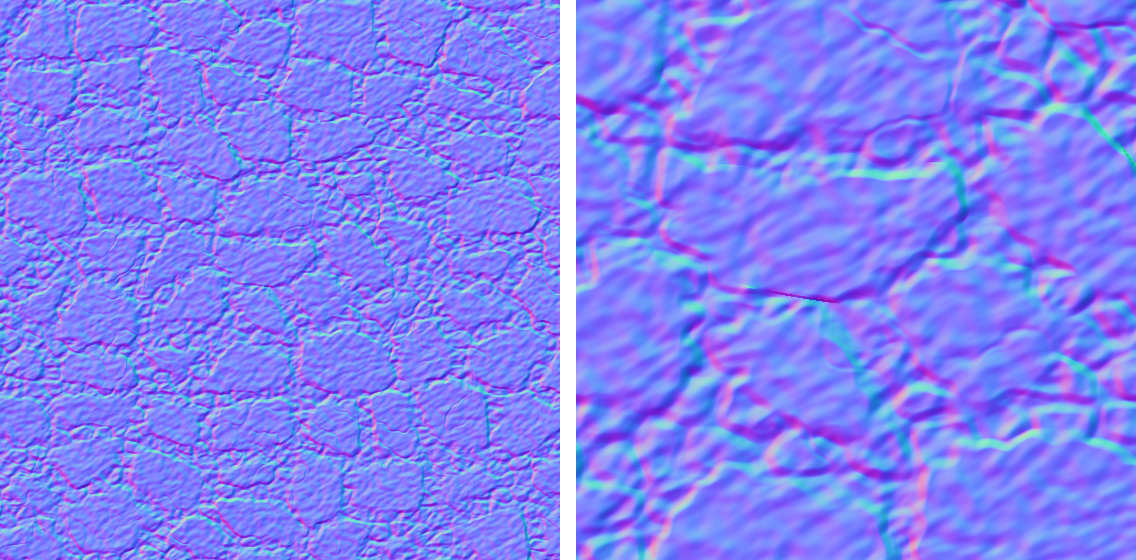
Left, the full canvas; right, a detail of the centre.
A three.js fragment shader for this texture map:

```glsl
// Tangent-space normal map of worn cobblestones set in rubble.
// A height field blends chipped Voronoi stones over small pebbles, adds short
// slanted grain, and its slope is encoded as a colour (red is flipped).

#define STONE_GRID   vec2(7.6, 10.0)   // stones across and up
#define PEBBLE_GRID  vec2(29.0, 36.0)  // rubble pieces across and up
#define STONE_HEIGHT 0.0050
#define PEBBLE_HEIGHT 0.0026
#define BEVEL        0.0075            // width of the stone edge
#define MAX_GAP      0.026             // widest rubble margin around a stone
#define GRAIN_ANGLE  0.52              // slant of the chisel marks, radians
#define GRAIN_SLOPE  0.25
#define RUBBLE_GRAIN 1.75              // grain strength between the stones
#define SCAR_DEPTH   0.0012
#define SLOPE_STEP   0.0015            // sampling distance for the slope

varying vec2 vUv;

vec2 hash2(vec2 c) {
  vec3 q = fract(c.xyx * vec3(0.1031, 0.1030, 0.0973));
  q += dot(q, q.yzx + 33.33);
  return fract((q.xx + q.yz) * q.zy);
}

float cornerGradient(vec2 cell, vec2 offset) {
  float a = 6.2832 * hash2(cell).x;
  return dot(vec2(cos(a), sin(a)), offset);
}

// Gradient noise, about -0.7 to 0.7
float noise(vec2 p) {
  vec2 i = floor(p), f = p - i;
  vec2 u = f * f * f * (f * (f * 6.0 - 15.0) + 10.0);
  vec2 e = vec2(1.0, 0.0);
  return mix(
    mix(cornerGradient(i, f), cornerGradient(i + e, f - e), u.x),
    mix(cornerGradient(i + e.yx, f - e.yx), cornerGradient(i + e.xx, f - e.xx), u.x),
    u.y);
}

vec2 seedPoint(vec2 cell) {
  return 0.1 + 0.8 * hash2(cell + 7.0);
}

// x: distance to the rounded cell border in canvas units
// yz: offset from the cell seed, w: random value of the cell
vec4 stoneCells(vec2 p, vec2 grid, float sharpness) {
  vec2 g = p * grid, base = floor(g), f = g - base;
  vec2 nearCell = vec2(0.0), nearSeed = vec2(0.0);
  float best = 1e3;
  for (int j = -1; j <= 1; j++)
    for (int i = -1; i <= 1; i++) {
      vec2 c = vec2(float(i), float(j));
      vec2 r = c + seedPoint(base + c) - f;
      float d = dot(r, r);
      if (d < best) { best = d; nearCell = c; nearSeed = r; }
    }
  // A soft minimum over all neighbour borders rounds the corners
  float sum = 1e-9;
  for (int j = -2; j <= 2; j++)
    for (int i = -2; i <= 2; i++) {
      vec2 c = nearCell + vec2(float(i), float(j));
      vec2 r = c + seedPoint(base + c) - f;
      vec2 across = r - nearSeed;
      if (dot(across, across) > 1e-4) {
        vec2 n = normalize(across);
        float d = dot(0.5 * (r + nearSeed), n) / length(n * grid);
        sum += exp(-sharpness * d);
      }
    }
  return vec4(-log(sum) / sharpness, -nearSeed / grid, hash2(base + nearCell + 31.0).x);
}

// Short slanted streaks and crumbs; dividing by the frequency keeps each slope
float grain(vec2 p) {
  float c = cos(GRAIN_ANGLE), s = sin(GRAIN_ANGLE);
  vec2 q = vec2(c * p.x + s * p.y, c * p.y - s * p.x);
  q += 0.008 * vec2(noise(p * 21.0), noise(p * 17.0 + 6.0));
  return 0.15 * noise(q * vec2(20.0, 32.0)) / 32.0
       + 0.60 * noise(q * vec2(40.0, 68.0) + 5.0) / 68.0
       + 0.75 * noise(q * vec2(76.0, 118.0) + 9.0) / 118.0
       + 0.40 * noise(p * 74.0 + 13.0) / 74.0;
}

float height(vec2 p) {
  vec2 bent = p + 0.03 * vec2(noise(p * 4.0 + 3.0), noise(p * 4.0 + 17.0));
  float chips = 0.007 * noise(p * 31.0) + 0.005 * noise(p * 72.0);

  // Large stones: random margin, uneven bevel that is crisp or worn, slight tilt
  vec4 stone = stoneCells(bent, STONE_GRID, 170.0);
  float gap = 0.001 + MAX_GAP * stone.w * stone.w + 0.010 * noise(p * 11.0 + 8.0);
  float wear = smoothstep(-0.15, 0.4, noise(p * 14.0 + 29.0));
  float top = smoothstep(0.0, BEVEL * (1.0 + wear), stone.x - gap + chips);
  vec2 tilt = 0.07 * (hash2(vec2(stone.w * 91.0, 4.0)) - 0.5);
  float stoneTop = STONE_HEIGHT + dot(stone.yz, tilt);

  // Rubble in the margins
  vec4 pebble = stoneCells(bent + 0.37, PEBBLE_GRID, 500.0);
  float rubble = PEBBLE_HEIGHT * smoothstep(0.0, 0.006, pebble.x + 0.4 * chips) * (0.5 + pebble.w);

  // Rough broken scars on some of the tops
  float scar = smoothstep(0.08, 0.0, abs(noise(p * 17.0 + 41.0) + 22.0 * chips - 0.1));
  scar *= smoothstep(0.0, 0.3, noise(p * 7.0 + 23.0));

  return mix(rubble, stoneTop, top) - SCAR_DEPTH * scar
       + GRAIN_SLOPE * mix(RUBBLE_GRAIN, 1.0, top) * grain(p);
}

void main() {
  float h = height(vUv);
  vec2 slope = vec2(height(vUv + vec2(SLOPE_STEP, 0.0)) - h,
                    height(vUv + vec2(0.0, SLOPE_STEP)) - h) / SLOPE_STEP;
  vec3 normal = normalize(vec3(slope.x, -slope.y, 1.0));
  gl_FragColor = vec4(0.5 + 0.5 * normal, 1.0);
}
```
